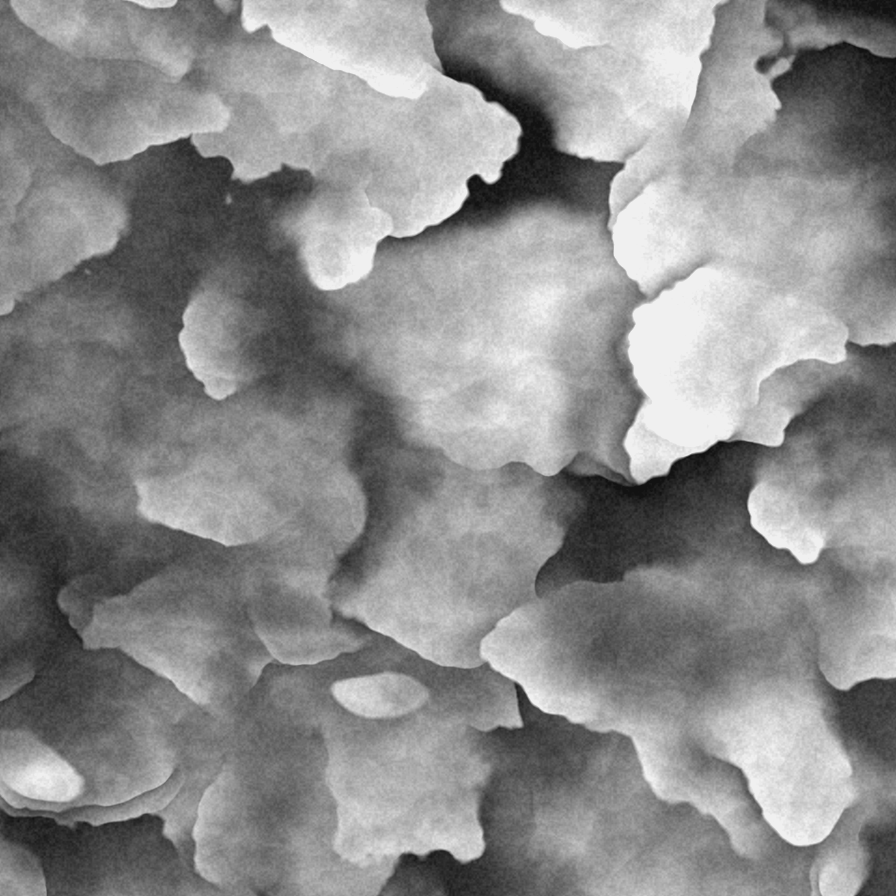
This texture is drawn by a three.js fragment shader. Its source:

```glsl
// Electron micrograph of rough, lumpy clay: overlapping clods, deep hollows, fine grain.
varying vec2 vUv;

float hash(vec2 p) {
  vec3 q = fract(p.xyx * 0.1031);
  q += dot(q, q.yzx + 33.33);
  return fract((q.x + q.y) * q.z);
}

float noise(vec2 p) {
  vec2 cell = floor(p), f = fract(p);
  f = f * f * (3.0 - 2.0 * f);
  float low = mix(hash(cell), hash(cell + vec2(1.0, 0.0)), f.x);
  float high = mix(hash(cell + vec2(0.0, 1.0)), hash(cell + 1.0), f.x);
  return mix(low, high, f.y);
}

mat2 turn(float a) {
  return mat2(cos(a), sin(a), -sin(a), cos(a));
}

float fbm(vec2 p) {
  float sum = 0.0, amp = 0.55;
  for (int i = 0; i < 5; i++) {
    sum += amp * noise(p);
    p = turn(0.6) * p * 2.03 + 17.3;
    amp *= 0.43;
  }
  return sum;
}

// Rounded puffs divided by sharp creases
float puffs(vec2 p) {
  float sum = 0.0, amp = 0.5;
  for (int i = 0; i < 4; i++) {
    sum += amp * abs(2.0 * noise(p) - 1.0);
    p = turn(0.8) * p * 2.1 + 9.7;
    amp *= 0.5;
  }
  return sum;
}

// Shingled ledges: each brightens downwards, then drops sharply
float ledges(vec2 p, float scale) {
  float f = fract(fbm(p * scale) * 4.0 - p.y * scale);
  return f * f * (1.0 - smoothstep(0.82, 1.0, f)) - 0.25;
}

// Clods painted from back to front, each shading what lies behind it
float clods(vec2 p, float puff) {
  vec2 warp = vec2(fbm(p * 6.0), fbm(p * 6.0 + 37.0)) - 0.48;
  vec2 bent = p + 0.22 * warp;
  float tone = 0.16 + 0.25 * noise(p * 5.0 + 4.0);

  for (int i = 0; i < 90; i++) {
    float id = float(i), depth = id / 89.0;
    float pebble = step(86.5, id);
    vec2 centre = vec2(hash(vec2(id, 3.1)), hash(vec2(id, 71.7))) * 1.24 - 0.12;
    float r1 = hash(vec2(id, 12.9)), r2 = hash(vec2(id, 45.3)), r3 = hash(vec2(id, 88.1));
    float radius = mix(0.2, 0.04, sqrt(depth)) * (0.65 + 0.7 * r1);

    // Irregular oval outline
    vec2 local = mix(bent, p + 0.12 * warp, pebble) - centre;
    vec2 oval = turn(r2 * 6.28) * local;
    oval.y *= 1.0 + 0.6 * r3 + 0.3 * pebble;
    float dist = length(oval) - radius - (puff - 0.25) * 0.06 * (1.0 - 0.8 * pebble);

    // One side overhangs crisply, the opposite side merges into the mass
    float angle = -1.57 + (r3 - 0.5) * 3.0;
    vec2 facing = vec2(cos(angle), sin(angle));
    float side = dot(local, facing) / (length(local) + 0.001);
    float overhang = smoothstep(-0.6, 0.45, side);
    float soft = mix(0.3 * radius + 0.02, 0.004, max(overhang, 0.9 * pebble));

    float shadow = exp(-max(dist, 0.0) / (0.012 + 0.3 * radius * r1));
    tone *= 1.0 - shadow * mix(0.02, 0.12 + 0.5 * r2 * r2, overhang);

    // Right and upper clods stand nearer the detector
    float region = smoothstep(0.15, 0.95, centre.x * 0.7 + centre.y * 0.35) - 0.45;
    float body = 0.59 + 0.08 * depth + 0.14 * (r1 - 0.5) + 0.3 * region;
    body += 0.15 * clamp(dot(local, facing) / radius, -1.3, 1.0);
    body += 0.09 * overhang * exp(min(dist, 0.0) / 0.01);
    body = mix(body, 0.76 + 0.08 * side, pebble);
    tone = mix(tone, body, 1.0 - smoothstep(-soft, soft, dist));
  }
  return tone;
}

void main() {
  vec2 p = vUv;
  float puff = puffs(p * 7.0);
  float tone = clods(p, puff);

  // Surface relief lit from above, from broad swells to small lumps
  float swell = fbm(p * 8.0 + 3.0) - fbm(p * 8.0 + vec2(2.8, 3.4));
  float relief = puff - puffs(p * 7.0 + vec2(-0.06, 0.12));
  float patches = smoothstep(0.3, 0.65, noise(p * 6.0 + 21.0));
  float surface = 0.3 * swell + 0.16 * relief + 0.14 * (puff - 0.25);
  surface += 0.1 * patches * ledges(p, 8.0) + 0.06 * ledges(p + 3.7, 16.0);
  surface += 0.1 * (fbm(p * 28.0) - 0.48);
  tone += surface * smoothstep(0.05, 0.5, tone);

  // Broad hollows and swells of brightness
  float hollow = fbm(p * vec2(2.4, 3.8) + vec2(5.3, 1.8));
  tone *= 1.06 - 0.62 * smoothstep(0.48, 0.74, hollow);

  // Detector grain
  float grain = noise(p * 300.0) + noise(p * 480.0 + 50.0) - 1.0;
  tone += 0.065 * grain;

  gl_FragColor = vec4(vec3(clamp(tone, 0.07, 0.94)), 1.0);
}
```
